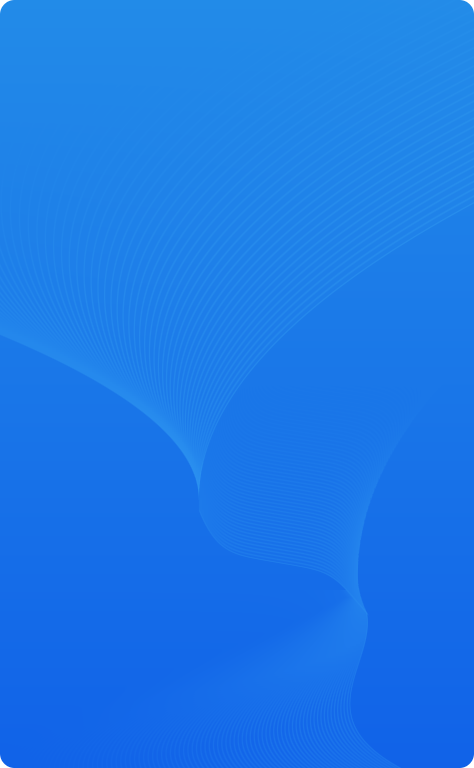
Write a Shadertoy shader that draws this background.

```glsl
// Blue vertical gradient with three fans of fine curved lines on a rounded card.

// Antialiased inside test: 1 where f is positive
float cover(float f) {
    return clamp(0.5 + f / max(fwidth(f), 1e-6), 0.0, 1.0);
}

// Thin line at every integer of s; dense lines melt into an even tone
float stripes(float s) {
    float w = max(fwidth(s), 1e-5);
    float d = abs(fract(s - 0.5) - 0.5) / w;
    float line = clamp(1.1 - d, 0.0, 1.0);
    return mix(line, min(w, 1.0), smoothstep(0.35, 0.8, w));
}

// Hairline along the zero of f
float hairline(float f) {
    return clamp(1.2 - abs(f) / max(fwidth(f), 1e-6), 0.0, 1.0);
}

void mainImage(out vec4 fragColor, in vec2 fragCoord) {
    // Height units, y pointing down
    vec2 size = vec2(iResolution.x / iResolution.y, 1.0);
    vec2 p = fragCoord / iResolution.y;
    p.y = 1.0 - p.y;

    vec3 color = mix(vec3(0.135, 0.545, 0.91), vec3(0.065, 0.385, 0.91), p.y);
    vec3 glowColor = vec3(0.25, 0.70, 0.97);

    // Upper fan: curves leave the left parabola and bend to the upper right
    float x = p.x - 0.259;
    float h = max(0.651 - p.y, 0.0);
    float leftRim = x + 5.6 * h * h;
    float rightRim = 2.4 * h * h - x;
    float root = sqrt(max(117.8 * h * h + 19.2 * x, 0.0));
    float curve = (12.8 * h - root) / 9.6;
    float upperMask = cover(leftRim) * cover(rightRim) * step(0.0005, h);
    float upperFade = smoothstep(0.15, 0.5, p.y + 0.42 * p.x);
    float rimDistance = max(leftRim, 0.0) / sqrt(1.0 + 125.0 * h * h);
    float upper = 0.20 * stripes(curve * 290.0) + 0.05
                + 0.22 * exp(-rimDistance * 45.0) * smoothstep(0.25, 0.0, h);
    upper = upper * upperFade + 0.10 * hairline(rightRim);

    // Middle fan: flattened S curves stacked between two flaring sides
    float sideL = 0.259 + 2.4 * h * h;
    float drop = p.y - 0.749;
    float sideR = 0.466 + (drop < 0.0 ? 1.77 : 5.0) * drop * drop;
    float u = clamp(2.0 * (p.x - sideL) / (sideR - sideL) - 1.0, -1.0, 1.0);
    float rise = 0.733 + 0.018 * u + 0.05 * pow(abs(u), 5.0) * sign(u) - p.y;
    float middleMask = cover(p.x - sideL) * cover(sideR - p.x) * cover(rise);
    float middleFade = smoothstep(0.48, 0.72, p.y);
    float middle = 0.15 * stripes(rise * 225.0) + 0.035
                 + 0.15 * exp(-abs(sideR - p.x) * 45.0)
                 + 0.10 * hairline(rise);
    middle *= middleFade;

    // Lower fan: lines spread from the tip along a cubic right edge
    float v = (p.y - 0.859) * 7.68;
    float edge = 0.469 - 0.042 * v - 0.009 * v * v + 0.086 * v * v * v;
    float spread = (edge - p.x) / max(p.y - 0.768, 0.01);
    float lowerMask = cover(edge - p.x) * cover(-rise) * step(0.768, p.y);
    float lowerFade = 1.0 - smoothstep(0.1, 2.4, spread);
    float lower = (0.18 * stripes(spread * 37.0) + 0.04) * lowerFade
                + 0.10 * hairline(edge - p.x);

    // Soft light gathered where the fans meet
    float tipGlow = 0.13 * exp(-length(p - vec2(0.469, 0.775)) * 32.0);
    float light = upper * upperMask + middle * middleMask
                + (lower + tipGlow) * lowerMask;
    color = mix(color, glowColor, clamp(light, 0.0, 1.0));

    // Rounded card corners
    vec2 q = abs(p - 0.5 * size) - 0.5 * size + 0.019;
    float card = 0.019 - length(max(q, 0.0));
    float inside = clamp(0.5 + card * iResolution.y, 0.0, 1.0);
    fragColor = vec4(mix(vec3(1.0), color, inside), 1.0);
}
```
